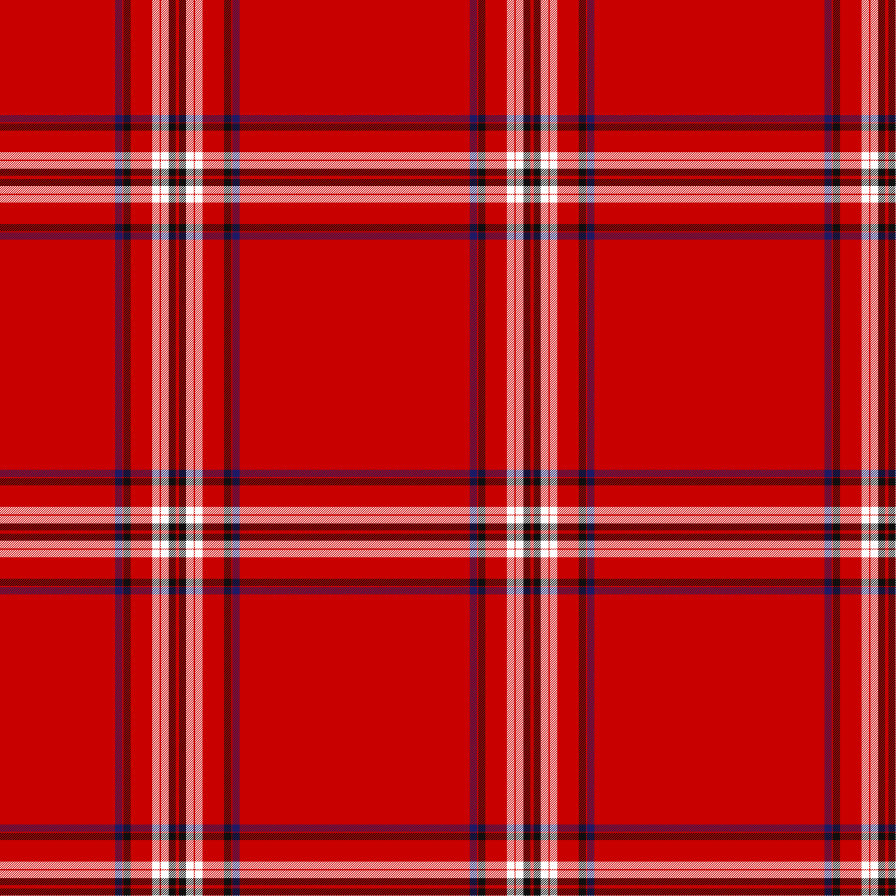
Reproduce this pattern procedurally as a Shadertoy shader.

```glsl
// Red tartan with mirrored navy, black and white stripes in a fine twill weave.
#define REPEATS 2.526        // setts across the canvas height
#define THREADS 304.0        // threads in one sett
#define TWILL_LINES 384.0    // diagonal ribs across the canvas height
#define RED   vec3(0.784, 0.0, 0.0)
#define BLACK vec3(0.06, 0.055, 0.06)
#define NAVY  vec3(0.11, 0.10, 0.40)
#define WHITE vec3(1.0)

// Coverage of the interval from a to b, box filtered over width w
float band(float s, float a, float b, float w) {
    return clamp((s - a) / w + 0.5, 0.0, 1.0) - clamp((s - b) / w + 0.5, 0.0, 1.0);
}

// Yarn colour along one axis; stripes mirror about the sett centre
vec3 yarn(float pos, float pixel) {
    float s = abs(fract(pos * REPEATS) - 0.5) * THREADS;
    float w = pixel * REPEATS * THREADS;
    float black = band(s, 1.4, 7.4, w) + band(s, 40.0, 46.2, w);
    float white = band(s, 7.4, 14.0, w) + band(s, 15.2, 21.6, w);
    float navy = band(s, 47.2, 53.4, w);
    return RED + (BLACK - RED) * black + (WHITE - RED) * white + (NAVY - RED) * navy;
}

// Share of warp on top; fades to an even blend when ribs are too fine
float twill(vec2 p, float pixel) {
    float w = pixel * TWILL_LINES;
    float d = abs(fract((p.x + p.y) * TWILL_LINES) - 0.5) - 0.25;
    float warp = clamp(0.5 + d / w, 0.0, 1.0);
    return mix(warp, 0.5, smoothstep(0.3, 0.7, w));
}

void mainImage(out vec4 fragColor, in vec2 fragCoord) {
    float pixel = 1.0 / iResolution.y;
    vec2 p = fragCoord * pixel;
    p.y = 1.0 - p.y; // setts start at the top left

    // Weave the two stripe sets together
    vec3 warp = yarn(p.x, pixel);
    vec3 weft = yarn(p.y, pixel);
    fragColor = vec4(mix(weft, warp, twill(p, pixel)), 1.0);
}
```
